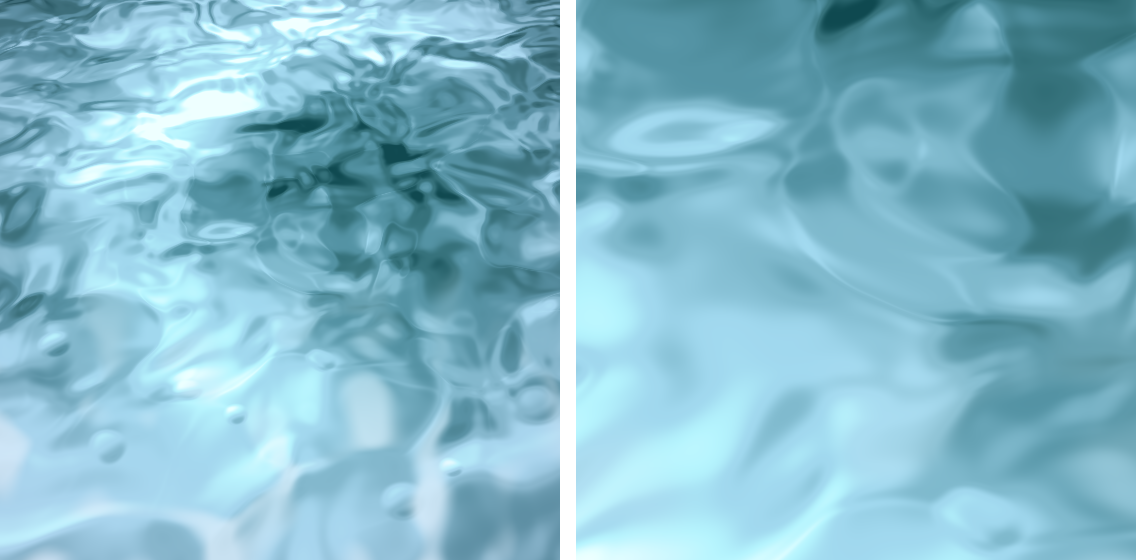
Left: the whole. Right: its middle third, enlarged.
This texture is drawn by a WebGL 1 fragment shader. Its source:

```glsl
precision highp float;
// Rippling teal water seen at a slant, with a sunlit streak, soft glints and droplets.
uniform vec2 u_resolution;

float hash(vec2 p) {
  p = fract(p * vec2(0.1031, 0.1137));
  p += dot(p, p.yx + 33.33);
  return fract((p.x + p.y) * p.x * 17.31);
}

float cornerSlope(vec2 cell, vec2 offset) {
  float angle = 6.2832 * hash(cell + 57.0);
  return dot(vec2(cos(angle), sin(angle)), offset);
}

// Gradient noise, about -0.6 to 0.6
float noise(vec2 p) {
  vec2 i = floor(p), f = fract(p);
  vec2 u = f * f * f * (f * (f * 6.0 - 15.0) + 10.0);
  vec2 e = vec2(1.0, 0.0);
  return mix(mix(cornerSlope(i, f), cornerSlope(i + e, f - e), u.x),
             mix(cornerSlope(i + e.yx, f - e.yx), cornerSlope(i + 1.0, f - 1.0), u.x), u.y);
}

float waveHeight(vec2 q, float detail) {
  q += 0.5 * vec2(noise(q * 0.7 + 9.0), noise(q * 0.7 + 31.0));
  return noise(q) + detail * noise(q * 2.1 + 14.0);
}

// Soft tilted ellipse of light
float glow(vec2 p, vec2 center, vec2 size, float angle) {
  vec2 d = p - center;
  float c = cos(angle), s = sin(angle);
  d = vec2(c * d.x + s * d.y, c * d.y - s * d.x) / size;
  return exp(-dot(d, d));
}

// Broad light and shade over the surface
float broadLight(vec2 p) {
  float t = 0.45;
  t += 0.46 * glow(p, vec2(0.35, 0.81), vec2(0.27, 0.09), 0.5);
  t += 0.19 * glow(p, vec2(0.66, 0.95), vec2(0.22, 0.07), 0.1);
  t += 0.34 * glow(p, vec2(0.40, 0.37), vec2(0.23, 0.13), -0.5);
  t += 0.15 * glow(p, vec2(0.87, 0.12), vec2(0.25, 0.18), 0.4);
  t += 0.08 * glow(p, vec2(0.25, 0.08), vec2(0.4, 0.2), 0.0);
  t -= 0.27 * glow(p, vec2(0.67, 0.71), vec2(0.33, 0.12), -0.2);
  t -= 0.25 * glow(p, vec2(1.0, 0.9), vec2(0.15, 0.12), 0.0);
  t -= 0.20 * glow(p, vec2(0.0, 1.0), vec2(0.25, 0.1), 0.0);
  t -= 0.11 * glow(p, vec2(0.0, 0.58), vec2(0.2, 0.15), 0.0);
  t -= 0.12 * glow(p, vec2(0.94, 0.47), vec2(0.2, 0.13), 0.0);
  return t + 0.16 * noise(p * vec2(3.5, 5.0) + 40.0);
}

vec3 waterColor(float t) {
  vec3 c = mix(vec3(0.08, 0.28, 0.31), vec3(0.23, 0.44, 0.48), smoothstep(0.0, 0.18, t));
  c = mix(c, vec3(0.35, 0.57, 0.64), smoothstep(0.18, 0.33, t));
  c = mix(c, vec3(0.52, 0.72, 0.80), smoothstep(0.33, 0.47, t));
  c = mix(c, vec3(0.65, 0.84, 0.93), smoothstep(0.47, 0.61, t));
  c = mix(c, vec3(0.73, 0.95, 0.99), smoothstep(0.61, 0.75, t));
  return mix(c, vec3(0.95, 1.0, 1.0), smoothstep(0.72, 0.9, t));
}

void main() {
  vec2 p = gl_FragCoord.xy / u_resolution;

  // Perspective: waves shrink and flatten towards the top
  float depth = 1.0 / (1.75 - p.y);
  vec2 q = vec2((p.x - 0.5) * 8.5, 15.0) * depth;
  q.y -= 1.3 * p.x;
  float far = smoothstep(0.1, 0.75, p.y);

  // Slope of the waves bends a smooth mirrored sky
  float detail = mix(0.1, 0.28, far);
  float h = waveHeight(q, detail);
  vec2 slope = vec2(waveHeight(q + vec2(0.05, 0.0), detail) - h,
                    waveHeight(q + vec2(0.0, 0.05), detail) - h) / 0.05;
  float sky = noise(q * 0.6 + slope * 0.55 + 5.0);
  float t = broadLight(p + slope * 0.016);
  t += sky * mix(0.3, 0.45, far) + slope.y * mix(0.05, 0.08, far);

  // Thin refracted loops, strongest in the middle
  float contour = noise(q * 0.8 + slope * 0.25 + 70.0);
  float loops = exp(-pow(contour / 0.035, 2.0)) - 0.6 * exp(-pow((contour - 0.09) / 0.05, 2.0));
  t += 0.045 * loops * glow(p, vec2(0.5, 0.5), vec2(0.6, 0.3), 0.0);

  // Droplets, lit from above left
  for (int i = 0; i < 8; i++) {
    float k = float(i);
    vec2 center = vec2(fract(k * 0.618 + 0.1), 0.1 + 0.36 * hash(vec2(k, 3.0)));
    float radius = 0.02 + 0.06 * pow(hash(vec2(k, 8.0)), 2.0);
    vec2 d = (p - center + slope * 0.006) / (radius * vec2(1.15, 0.9));
    float body = 1.0 - smoothstep(0.55, 1.15, length(d));
    t += body * 0.3 * dot(d, vec2(-0.45, 0.85));
  }
  vec3 color = waterColor(t);

  // Pale out-of-focus reflections near the viewer
  float patches = smoothstep(0.0, 0.4, noise(p * vec2(8.5, 7.5) + slope * 0.2 + 21.0));
  float near = 1.0 - smoothstep(0.12, 0.52, p.y - 0.25 * abs(p.x - 0.45));
  color = mix(color, vec3(0.84, 0.93, 0.98), 0.8 * patches * near);

  // Cooler grey towards the sides, greener in the centre
  float side = smoothstep(0.2, 0.75, length(p - vec2(0.5, 0.55)));
  color += mix(vec3(-0.02, 0.008, 0.005), vec3(0.02, -0.012, 0.0), side);
  gl_FragColor = vec4(clamp(color, 0.0, 1.0), 1.0);
}
```
